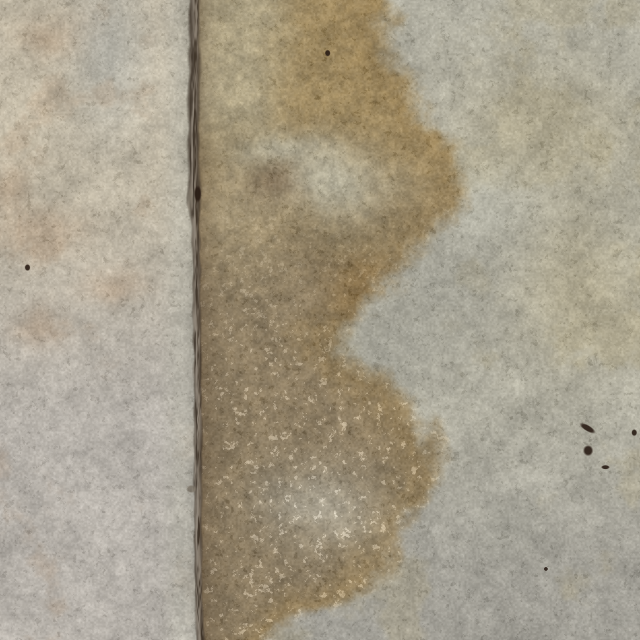
A three.js fragment shader for this texture:

```glsl
// Weathered plaster: two pale panels split by a frayed vertical seam, with a
// lobed brown water stain on the right. Soft blobs place the tones; layered
// value noise adds mottling, ragged edges and grain.
varying vec2 vUv;

float hash(vec2 p) {
  vec3 q = fract(vec3(p.xyx) * 0.1031);
  q += dot(q, q.yzx + 33.33);
  return fract((q.x + q.y) * q.z);
}

float noise(vec2 p) {
  vec2 i = floor(p), f = fract(p), e = vec2(1.0, 0.0);
  f = f * f * (3.0 - 2.0 * f);
  return mix(mix(hash(i), hash(i + e), f.x), mix(hash(i + e.yx), hash(i + e.xx), f.x), f.y);
}

// Signed fractal noise, roughly -0.5 to 0.5
float fbm(vec2 p) {
  float sum = 0.0, amp = 0.5;
  for (int i = 0; i < 5; i++) {
    sum += amp * (noise(p) - 0.5);
    p = mat2(1.6, 1.2, -1.2, 1.6) * p + 17.3;
    amp *= 0.55;
  }
  return sum;
}

float bump(float x, float center, float width) {
  float d = (x - center) / width;
  return exp(-d * d);
}

float blob(vec2 p, float x, float y, float rx, float ry) {
  return bump(p.x, x, rx) * bump(p.y, y, ry);
}

float speck(vec2 p, float x, float y, float r, float stretch) {
  vec2 d = p - vec2(x, y);
  return 1.0 - smoothstep(0.65, 1.25, length(vec2(d.x, d.y / stretch)) / r);
}

// Right border of the stain at height y
float stainBorder(float y) {
  return 0.6 + 0.115 * bump(y, 0.73, 0.12) - 0.075 * bump(y, 0.466, 0.045)
       + 0.092 * bump(y, 0.28, 0.11) - 0.18 * (1.0 - smoothstep(-0.03, 0.13, y));
}

vec3 leftPanel(vec2 p, vec2 w) {
  vec3 col = mix(vec3(0.71, 0.69, 0.66), vec3(0.75, 0.715, 0.64), smoothstep(0.3, 0.75, p.y));
  col = mix(col, vec3(0.69, 0.69, 0.66), 0.7 * blob(p, 0.17, 0.92, 0.06, 0.13));
  float rust = blob(w, 0.08, 0.95, 0.05, 0.03) + blob(w, 0.02, 0.7, 0.03, 0.04)
             + blob(w, 0.07, 0.63, 0.06, 0.03) + blob(w, 0.17, 0.55, 0.04, 0.025)
             + blob(w, 0.06, 0.49, 0.035, 0.04);
  rust += 0.6 * smoothstep(0.08, 0.3, fbm(p * 13.0 + 4.0));
  col = mix(col, vec3(0.66, 0.55, 0.44), 0.4 * min(rust, 1.0));
  return mix(col, vec3(0.72, 0.71, 0.66), 0.6 * smoothstep(0.24, 0.285, p.x));
}

vec3 rightPanel(vec2 p, vec2 w) {
  vec3 col = mix(vec3(0.635, 0.625, 0.59), vec3(0.69, 0.68, 0.625), smoothstep(0.05, 0.4, p.y));
  float ochre = blob(w, 0.85, 0.8, 0.14, 0.1) + blob(w, 0.92, 0.55, 0.11, 0.12)
              + 0.6 * smoothstep(0.05, 0.25, fbm(p * 11.0 + 31.0));
  col = mix(col, vec3(0.68, 0.635, 0.5), 0.5 * min(ochre, 1.0));
  float cool = blob(w, 0.68, 0.56, 0.08, 0.08) + blob(w, 0.61, 0.45, 0.06, 0.06)
             + blob(w, 0.79, 0.17, 0.06, 0.05);
  col = mix(col, vec3(0.595, 0.59, 0.55), 0.55 * min(cool, 1.0));
  return mix(col, vec3(0.72, 0.72, 0.675), 0.5 * blob(w, 0.76, 0.69, 0.08, 0.06));
}

vec3 stainTone(vec2 p, vec2 w, float inset) {
  vec3 col = mix(vec3(0.545, 0.485, 0.385), vec3(0.615, 0.535, 0.38), smoothstep(0.5, 0.85, p.y));
  col = mix(col, vec3(0.585, 0.495, 0.335), 0.65 * (1.0 - smoothstep(0.0, 0.13, inset)));
  col = mix(col, vec3(0.48, 0.38, 0.23), 0.5 * blob(w, 0.57, 0.55, 0.06, 0.05));
  col = mix(col, vec3(0.53, 0.475, 0.365), 0.7 * blob(w, 0.55, 0.63, 0.08, 0.04));
  col = mix(col, vec3(0.64, 0.585, 0.47), 0.8 * blob(w, 0.37, 0.68, 0.09, 0.12));
  // Pale washed-out islands
  float pale = blob(w, 0.52, 0.715, 0.09, 0.052) + 0.8 * blob(w, 0.43, 0.765, 0.07, 0.025);
  col = mix(col, vec3(0.69, 0.67, 0.59), min(pale, 0.95));
  col = mix(col, vec3(0.67, 0.645, 0.58), 0.85 * blob(w, 0.51, 0.21, 0.09, 0.07));
  col = mix(col, vec3(0.48, 0.41, 0.32), 0.7 * blob(w, 0.435, 0.71, 0.04, 0.035));
  float dry = smoothstep(0.72, 0.84, p.y) * (1.0 - smoothstep(0.4, 0.49, w.x));
  return mix(col, vec3(0.67, 0.63, 0.52), 0.9 * dry);
}

void main() {
  vec2 p = vUv, w = p + 0.06 * vec2(fbm(p * 9.0), fbm(p * 9.0 + 50.0));
  float d = p.x - 0.312 + 0.01 * p.y - 0.004 * (noise(vec2(p.y * 12.0, 3.0)) - 0.5);
  float side = smoothstep(-0.001, 0.001, d);

  // Panels and stain
  float inset = stainBorder(w.y) - w.x + 0.06 * fbm(p * 32.0);
  float wet = smoothstep(-0.03, 0.035, inset);
  vec3 col = mix(leftPanel(p, w), mix(rightPanel(p, w), stainTone(p, w, inset), wet), side);

  // Mottling, grain, mineral flecks and pits
  wet *= side;
  col *= 1.0 + 0.18 * fbm(p * 20.0 + 8.0) + (0.16 + 0.14 * wet) * fbm(p * 75.0);
  col += 0.075 * (noise(p * 330.0) - 0.5);
  float crust = fbm(p * 130.0 + 9.0), low = 1.0 - smoothstep(0.35, 0.75, p.y);
  col += (0.03 + 0.14 * wet * low) * smoothstep(0.12, 0.28, crust);
  col -= 0.07 * smoothstep(0.14, 0.3, -crust);

  // Seam: side shadows, dark groove, grey fibres and torn chips
  col = mix(col, vec3(0.37, 0.3, 0.22), side * 0.62 * exp(-max(d, 0.0) / 0.018));
  col *= 1.0 - 0.22 * (1.0 - side) * exp(min(d, 0.0) / 0.009);
  float halfWidth = mix(0.0065, 0.009, smoothstep(0.6, 0.75, p.y)) + 0.003 * bump(p.y, 0.69, 0.022);
  halfWidth *= 0.75 + 0.5 * noise(p * vec2(60.0, 45.0));
  float strands = mix(noise(p * vec2(420.0, 24.0)), noise(p * vec2(600.0, 90.0)), 0.4);
  float ridge = bump(d, 0.005 * (noise(vec2(p.y * 30.0, 9.0)) - 0.6), 0.006);
  vec3 groove = mix(vec3(0.23, 0.19, 0.15), vec3(0.55, 0.51, 0.46), ridge * smoothstep(0.15, 0.7, strands));
  col = mix(col, groove, 0.9 * (1.0 - smoothstep(halfWidth * 0.5, halfWidth * 1.25, abs(d))));
  float chips = speck(p, 0.297, 0.689, 0.006, 3.0) + speck(p, 0.299, 0.236, 0.007, 0.8);
  col = mix(col, vec3(0.55, 0.51, 0.45) * (0.6 + 0.6 * strands), 0.8 * chips);

  // Dark specks
  float dirt = speck(p, 0.919, 0.296, 0.007, 1.1) + speck(p + 0.5 * vec2(0.0, p.x - 0.918), 0.918, 0.331, 0.011, 0.45)
             + speck(p, 0.946, 0.27, 0.006, 0.5) + speck(p, 0.991, 0.324, 0.004, 1.2)
             + speck(p, 0.512, 0.917, 0.004, 1.2) + speck(p, 0.043, 0.582, 0.004, 1.2)
             + speck(p, 0.853, 0.111, 0.003, 1.0) + speck(p, 0.309, 0.697, 0.005, 2.4);
  col = mix(col, vec3(0.16, 0.11, 0.08), 0.9 * min(dirt, 1.0));
  gl_FragColor = vec4(clamp(col, 0.0, 1.0), 1.0);
}
```
